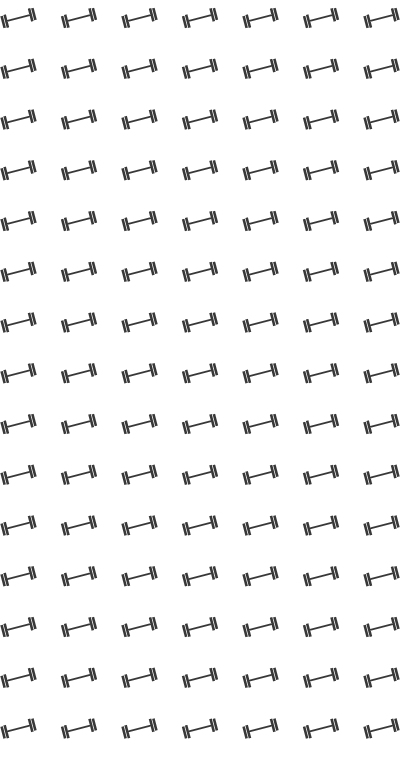
This pattern is drawn by a WebGL 1 fragment shader. Its source:

```glsl
precision mediump float;
// A regular grid of small tilted dumbbells in charcoal on white.
// Each cell is folded to its nearest centre, rotated, then mirrored, so one
// bar and two plates (rounded box distances) describe the whole shape.

uniform vec2 u_resolution;

const float CANVAS_WIDTH = 400.0;            // design units across the canvas
const vec2 PITCH = vec2(60.5, 50.75);        // spacing between repeats
const vec2 FIRST_CENTRE = vec2(18.5, 18.0);  // measured from the top left
const vec2 GRID_COUNT = vec2(7.0, 15.0);
const float TILT = 0.253;                    // radians, rising to the right
const vec3 PAPER = vec3(1.0);
const vec3 CHARCOAL = vec3(0.22);

vec2 rotate(vec2 p, float angle) {
  float c = cos(angle);
  float s = sin(angle);
  return vec2(c * p.x + s * p.y, c * p.y - s * p.x);
}

float roundedBox(vec2 p, vec2 halfSize, float radius) {
  vec2 d = abs(p) - halfSize + radius;
  return length(max(d, 0.0)) + min(max(d.x, d.y), 0.0) - radius;
}

// Offset from the nearest grid centre, limited to the existing repeats.
vec2 gridOffset(vec2 p, vec2 first, vec2 pitch, vec2 count) {
  vec2 cell = floor((p - first) / pitch + 0.5);
  cell = clamp(cell, vec2(0.0), count - 1.0);
  return p - first - cell * pitch;
}

// Coverage of a shape, softened over one pixel.
float coverage(float dist, float pixel) {
  return clamp(0.5 - dist / pixel, 0.0, 1.0);
}

float dumbbell(vec2 p, float pixel) {
  vec2 q = vec2(abs(p.x), p.y);
  float bar = coverage(roundedBox(q, vec2(12.6, 0.9), 0.1), pixel);
  float inner = coverage(roundedBox(q - vec2(12.6, 0.0), vec2(1.3, 6.7), 0.5), pixel);
  float outer = coverage(roundedBox(q - vec2(15.9, 0.0), vec2(1.3, 6.1), 0.5), pixel);
  return max(bar, max(inner, outer));
}

void main() {
  float pixel = CANVAS_WIDTH / u_resolution.x;
  vec2 fromTop = vec2(gl_FragCoord.x, u_resolution.y - gl_FragCoord.y) * pixel;

  // Place the repeat, then flip to y up before tilting.
  vec2 local = gridOffset(fromTop, FIRST_CENTRE, PITCH, GRID_COUNT);
  vec2 p = rotate(vec2(local.x, -local.y), TILT);

  gl_FragColor = vec4(mix(PAPER, CHARCOAL, dumbbell(p, pixel)), 1.0);
}
```
